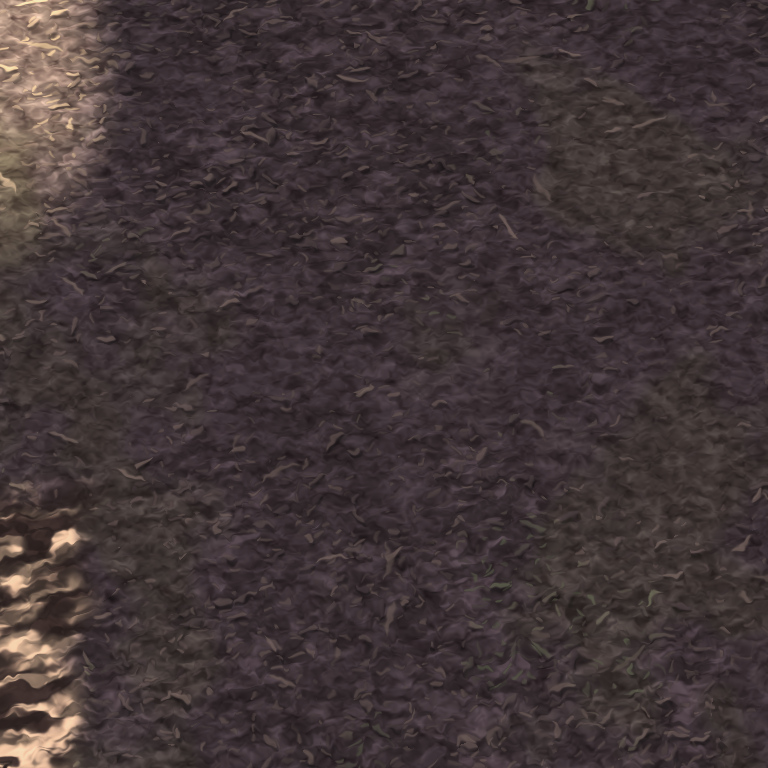
Write a Shadertoy shader that draws this texture.

```glsl
// Shaded forest floor: mottled soil under ragged flakes, flecks, leaves and twigs.
// Soil and flakes come from warped value noise; litter is bent, tapered strokes in
// jittered grid cells. Two patches of warm sunlight fall along the left edge.

float hash(vec2 p) {
    vec3 q = fract(vec3(p.xyx) * 0.1031);
    q += dot(q, q.yzx + 33.33);
    return fract((q.x + q.y) * q.z);
}

float noise(vec2 p) {
    vec2 cell = floor(p), f = fract(p);
    f = f * f * (3.0 - 2.0 * f);
    float low = mix(hash(cell), hash(cell + vec2(1, 0)), f.x);
    float high = mix(hash(cell + vec2(0, 1)), hash(cell + vec2(1, 1)), f.x);
    return mix(low, high, f.y);
}

float fbm(vec2 p) {
    float sum = 0.0, weight = 0.53;
    for (int i = 0; i < 4; i++) {
        sum += weight * noise(p);
        p = mat2(1.6, 1.2, -1.2, 1.6) * p + 17.3;
        weight *= 0.5;
    }
    return sum;
}

vec2 rotate(vec2 p, float angle) {
    float c = cos(angle), s = sin(angle);
    return vec2(c * p.x + s * p.y, c * p.y - s * p.x);
}

// Pushes points about by noise so that outlines become ragged.
vec2 warp(vec2 p, float cells, float amount) {
    return p + amount * (vec2(noise(p * cells), noise(p * cells + 50.0)) - 0.5);
}

// Returns coverage and tone; size is half length and half width in cells.
vec2 litter(vec2 p, float cells, vec2 size, float density, float seed) {
    vec2 q = p * cells, base = floor(q), result = vec2(0.0);
    float blur = 0.0022 * cells;
    for (int j = -1; j <= 1; j++)
    for (int i = -1; i <= 1; i++) {
        vec2 cell = base + vec2(i, j);
        vec2 key = cell + seed;
        vec2 jitter = vec2(hash(key + 3.1), hash(key + 7.7));
        float turn = hash(key + 13.9) - 0.5;
        float angle = 0.25 + turn * (1.2 + 7.0 * turn * turn);
        vec2 d = rotate(q - cell - jitter, angle);
        float halfLength = size.x * mix(0.4, 1.0, hash(key + 19.3));
        float along = d.x / halfLength;
        d.y += size.x * 0.4 * (hash(key + 23.7) - 0.5) * along * along;
        float edge = abs(d.y) - size.y * (1.0 - along * along * along * along);
        float cover = smoothstep(blur, -blur, edge) * step(hash(key + 31.1), density);
        cover *= smoothstep(1.3, 0.9, abs(along));
        float tone = hash(key + 41.3) + 0.1 * clamp(d.y / size.y, -1.0, 1.0);
        result = vec2(max(result.x, cover), mix(result.y, tone, cover));
    }
    return result;
}

// Irregular leaf scraps lying mostly flat, 0 in the gaps and 1 on top.
float flakes(vec2 p, float cells) {
    vec2 q = rotate(p, 0.3) * cells * vec2(0.7, 1.35);
    q += 1.6 * vec2(noise(q * 0.8 + 9.0), noise(q * 0.8 + 27.0));
    return smoothstep(0.4, 0.75, 0.75 * noise(q) + 0.25 * noise(q * 2.3));
}

vec3 soilColor(vec2 p, float patches) {
    float grain = 0.4 * noise(p * vec2(55, 85)) + 0.35 * noise(p * vec2(100, 150))
                + 0.25 * noise(p * vec2(190, 250));
    vec3 soil = mix(vec3(0.115, 0.084, 0.094), vec3(0.345, 0.292, 0.318), grain);
    vec3 olive = soil * vec3(0.98, 1.03, 0.9);
    return mix(soil, olive, smoothstep(0.53, 0.68, patches));
}

// Lays one litter layer over the ground, tinted between two colours.
vec3 cover(vec3 ground, vec2 layer, vec3 dull, vec3 pale, float opacity) {
    return mix(ground, mix(dull, pale, clamp(layer.y, 0.0, 1.0)), layer.x * opacity);
}

void mainImage(out vec4 fragColor, in vec2 fragCoord) {
    vec2 uv = fragCoord / iResolution.xy;
    vec2 ground = vec2(uv.x, uv.y * (1.0 + 0.25 * uv.y));
    ground = warp(warp(ground, 40.0, 0.008), 115.0, 0.007);
    float patches = fbm(uv * 5.0 + 4.0);
    float clumps = fbm(uv * 8.0 + 31.0);

    // Sun patches with uneven borders
    float wobble = 0.06 * (fbm(uv * 14.0) - 0.5);
    float topReach = 0.14 * smoothstep(0.56, 0.82, uv.y);
    float sunTop = smoothstep(0.035, -0.07, uv.x - topReach + wobble)
                 * smoothstep(0.52, 0.85, uv.y);
    float sunLow = smoothstep(0.03, -0.03, uv.x - 0.11 + wobble)
                 * smoothstep(0.39, 0.32, uv.y + wobble);

    // Litter thins out across the trodden middle
    float trodden = smoothstep(0.3, 0.05, abs(uv.y - 0.53));
    float density = clamp(0.52 + 1.6 * (clumps - 0.5) - 0.22 * trodden, 0.08, 0.85);
    vec2 flecks = litter(ground, 62.0, vec2(0.6, 0.17), density, 5.0);
    vec2 leaves = litter(ground, 30.0, vec2(0.5, 0.11), density * 0.6, 83.0);
    vec2 shadow = litter(ground + vec2(-0.002, 0.006), 30.0, vec2(0.5, 0.11), density * 0.6, 83.0);
    vec2 twigs = litter(ground, 12.0, vec2(0.36, 0.04), 0.17, 147.0);
    float scraps = flakes(ground, 62.0);

    // Ground, then litter from small to large
    vec3 color = soilColor(ground, patches);
    float grassy = smoothstep(0.56, 0.72, fbm(uv * 6.0 + 71.0));
    vec3 pale = mix(vec3(0.45, 0.38, 0.355), vec3(0.37, 0.39, 0.30), grassy * (1.0 - sunLow));
    color *= 1.0 + density * 0.5 * (scraps - 0.4);
    color = cover(color, flecks, vec3(0.205, 0.165, 0.18), pale * 0.92, 0.65);
    color *= 1.0 - 0.25 * shadow.x;
    color = cover(color, leaves, vec3(0.25, 0.205, 0.22), pale, 0.7);
    color = cover(color, twigs, vec3(0.33, 0.28, 0.265), pale * 1.1, 0.7);
    color *= 0.81 + 0.4 * patches;

    // Sunlit leaves crowd the low patch, leaving dark gaps
    vec3 crowd = mix(vec3(0.16, 0.12, 0.11), vec3(0.43, 0.365, 0.32), flakes(ground, 38.0));
    color = mix(color, crowd * (0.8 + 0.4 * scraps), 0.8 * sunLow);
    float gleam = smoothstep(0.17, 0.36, color.g);
    float corner = smoothstep(0.32, 0.0, distance(uv, vec2(0.03, 0.98)));
    color *= 1.0 + sunTop * (0.7 + 1.1 * corner) * vec3(1.04, 1.06, 0.74);
    color *= 1.0 + sunLow * mix(0.2, 1.1, gleam) * vec3(1.05, 1.0, 0.85);
    fragColor = vec4(min(color, vec3(0.96, 0.91, 0.83)), 1.0);
}
```
